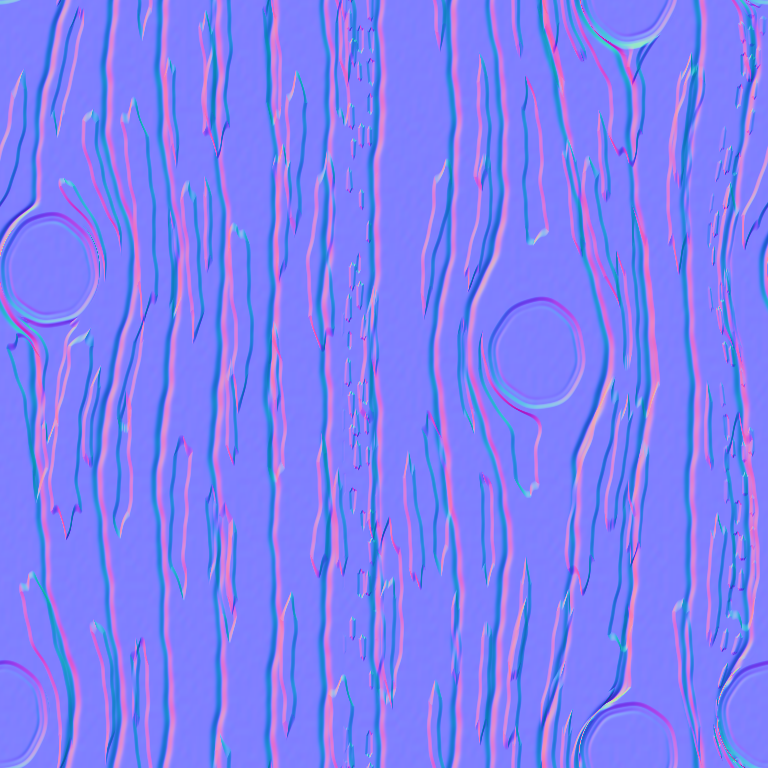
Reproduce this texture map procedurally as a three.js fragment shader.

```glsl
// Tangent-space normal map of knotted bark or old timber with upright grain.
// A height field of ridges, sunken slivers and raised knots is built in canvas
// units; its slopes, taken by finite differences, become the colour.
varying vec2 vUv;

const float TAU = 6.2831853;
const float KNOT_RADIUS = 0.061;
const float KNOT_COUNT = 4.0;

float hash(vec2 p) {
  p = fract(p * vec2(0.1031, 0.1137) + 0.137);
  p += dot(p, p.yx + 33.33);
  return fract((p.x + p.y) * p.x * 17.31);
}

float valueNoise(vec2 p) {
  vec2 i = floor(p), f = fract(p);
  f = f * f * (3.0 - 2.0 * f);
  return mix(mix(hash(i), hash(i + vec2(1, 0)), f.x),
             mix(hash(i + vec2(0, 1)), hash(i + vec2(1, 1)), f.x), f.y);
}

// Layered sines, about -1 to 1, repeating over the canvas height.
float meander(float y, float phase) {
  float a = TAU * y, b = TAU * phase;
  return 0.5 * sin(2.0 * a + b) + 0.3 * sin(5.0 * a + 3.0 * b)
       + 0.18 * sin(11.0 * a + 7.0 * b) + 0.08 * sin(23.0 * a + 5.0 * b);
}

// Offset from knot i, wrapped at the canvas edges; knots are slightly tall.
vec2 knotOffset(vec2 p, float i) {
  float side = mod(i, 2.0), row = floor(i / 2.0);
  vec2 centre = vec2(mix(0.065 - 0.065 * row, 0.70 + 0.12 * row, side),
                     mix(0.65 - 0.11 * side, 0.068 - 0.053 * side, row));
  return (fract(p - centre + 0.5) - 0.5) * vec2(1.0, 0.87);
}

// Streamlines around each knot: the grain parts and closes again.
float flowAround(vec2 p) {
  float pull = 0.0, r2 = KNOT_RADIUS * KNOT_RADIUS * 1.15;
  for (float i = 0.0; i < KNOT_COUNT; i++) {
    vec2 d = knotOffset(p, i);
    pull += d.x * r2 / max(dot(d, d), r2) * (1.0 - smoothstep(0.1, 0.3, length(d)));
  }
  return p.x - pull;
}

// Long raised grain lines, one per column.
float ridges(vec2 p, float columns, float width, float rise) {
  float h = 0.0;
  for (float i = -1.0; i <= 1.0; i++) {
    float col = floor(p.x * columns) + i;
    float k = hash(vec2(mod(col, columns), 7.0));
    float centre = (col + 0.5 + 0.5 * (k - 0.5) + 0.09 * meander(p.y, k)) / columns;
    float swell = 0.5 + 0.5 * meander(p.y, k + 0.37);
    float d = (p.x - centre) / (width * (0.85 + 0.4 * swell));
    h += rise * mix(0.45, 1.0, swell) * exp(-d * d);
  }
  return h;
}

// Upright slivers with parallel sides and ragged pointed ends, one per cell.
float slivers(vec2 p, vec2 grid, float halfWidth, float soft, float chance, float seed) {
  float h = 0.0;
  for (float i = -1.0; i <= 1.0; i++) {
    float col = floor(p.x * grid.x) + i;
    float k = hash(vec2(mod(col, grid.x), seed));
    float y = p.y * grid.y + k * 5.0;
    vec2 cell = vec2(mod(col, grid.x), mod(floor(y), grid.y) + seed);
    float size = hash(cell + 11.0), lean = hash(cell + 23.0) - 0.5;
    float centre = (col + 0.5 + 0.5 * lean + 0.12 * meander(p.y, k)) / grid.x;
    float x = p.x - centre;
    float t = (fract(y) * 2.0 - 1.0) / mix(0.5, 0.85, size);
    t += 0.07 * sin(x * 4.0 / halfWidth + k * TAU);
    float taper = min(1.0, 2.2 * (1.0 - t * t)) * (1.0 + 0.9 * lean * t);
    float edge = abs(x) - halfWidth * mix(0.5, 1.2, size) * taper;
    float inside = 1.0 - smoothstep(-soft, soft, edge);
    float facing = hash(cell + 37.0) < 0.75 ? -1.0 : 1.0;
    h += facing * inside * step(hash(cell + 51.0), chance);
  }
  return h;
}

float barkHeight(vec2 p) {
  float u = flowAround(p);
  float stretch = clamp((flowAround(p + vec2(0.001, 0.0)) - u) / 0.001, 0.35, 1.8);
  vec2 q = vec2(u, p.y);

  // Grain
  float h = ridges(q, 13.0, 0.0043 * stretch, 0.0085);
  h += 0.0042 * slivers(q, vec2(15.0, 3.0), 0.013, 0.0029 * stretch, 0.85, 3.0);
  h += 0.0036 * slivers(q, vec2(21.0, 5.0), 0.0065, 0.0027 * stretch, 0.4, 90.0);

  // Two bands of short broken dashes
  float band = abs(fract(q.x * 2.0 + 0.07) - 0.5) / 2.0;
  band = abs(q.x - 0.47) < 0.06 ? abs(q.x - 0.47) : abs(q.x - 0.965);
  float dashMask = 1.0 - smoothstep(0.012, 0.024, band);
  h += 0.002 * dashMask * slivers(q, vec2(84.0, 24.0), 0.003, 0.002, 0.55, 160.0);

  // Knots: smooth raised discs with a thin inner ring
  for (float i = 0.0; i < KNOT_COUNT; i++) {
    vec2 d = knotOffset(p, i);
    float angle = atan(d.y, d.x);
    float r = length(d) + 0.0012 * sin(3.0 * angle + i) + 0.0006 * sin(8.0 * angle);
    float ring = (r - KNOT_RADIUS + 0.008) / 0.0025;
    h *= smoothstep(KNOT_RADIUS, KNOT_RADIUS + 0.007, r);
    h += 0.0032 * (1.0 - smoothstep(-0.003, 0.003, r - KNOT_RADIUS));
    h += 0.0012 * (0.6 + 0.4 * sin(2.0 * angle + i)) * exp(-ring * ring);
  }
  return h + 0.00022 * valueNoise(p * vec2(140.0, 95.0));
}

void main() {
  float e = 0.0008;
  float h = barkHeight(vUv);
  float slopeX = (barkHeight(vUv + vec2(e, 0.0)) - h) / e;
  float slopeY = (barkHeight(vUv + vec2(0.0, e)) - h) / e;
  vec3 normal = normalize(vec3(-slopeX, slopeY, 1.0));
  gl_FragColor = vec4(normal * 0.5 + 0.5, 1.0);
}
```
